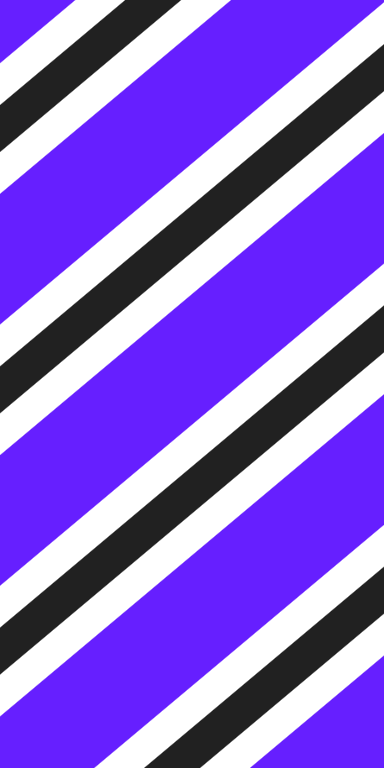
Reproduce this pattern procedurally as a Shadertoy shader.

```glsl
// Diagonal ribbons on violet: each white band carries a dark stripe on its centre line.
// The distance to the nearest band centre, folded by fract, is cut at two half widths.

#define SLOPE_DEGREES 40.0
#define PERIOD        0.3402  // vertical spacing of bands, in canvas heights
#define FIRST_CENTRE  0.4924  // height of one band centre at the left edge
#define BAND_SHARE    0.5     // share of a period covered by the whole band
#define STRIPE_SHARE  0.18    // share of a period covered by the dark stripe
#define VIOLET        vec3(0.400, 0.120, 1.0)
#define WHITE         vec3(1.0)
#define CHARCOAL      vec3(0.130)

// Antialiased coverage of the region within halfWidth of a centre line.
float coverage(float dist, float halfWidth, float pixel) {
    return clamp(0.5 + (halfWidth - dist) / pixel, 0.0, 1.0);
}

void mainImage(out vec4 fragColor, in vec2 fragCoord) {
    vec2 p = fragCoord / iResolution.y;
    float angle = radians(SLOPE_DEGREES);

    // Perpendicular position across the bands, and their true spacing
    float across = (p.y - FIRST_CENTRE) * cos(angle) - p.x * sin(angle);
    float spacing = PERIOD * cos(angle);
    float dist = abs(fract(across / spacing + 0.5) - 0.5) * spacing;

    // Edge softness of a little over one pixel
    float pixel = 1.2 / iResolution.y;

    // Paint the white band, then its dark core
    vec3 color = mix(VIOLET, WHITE, coverage(dist, 0.5 * BAND_SHARE * spacing, pixel));
    color = mix(color, CHARCOAL, coverage(dist, 0.5 * STRIPE_SHARE * spacing, pixel));

    fragColor = vec4(color, 1.0);
}
```
